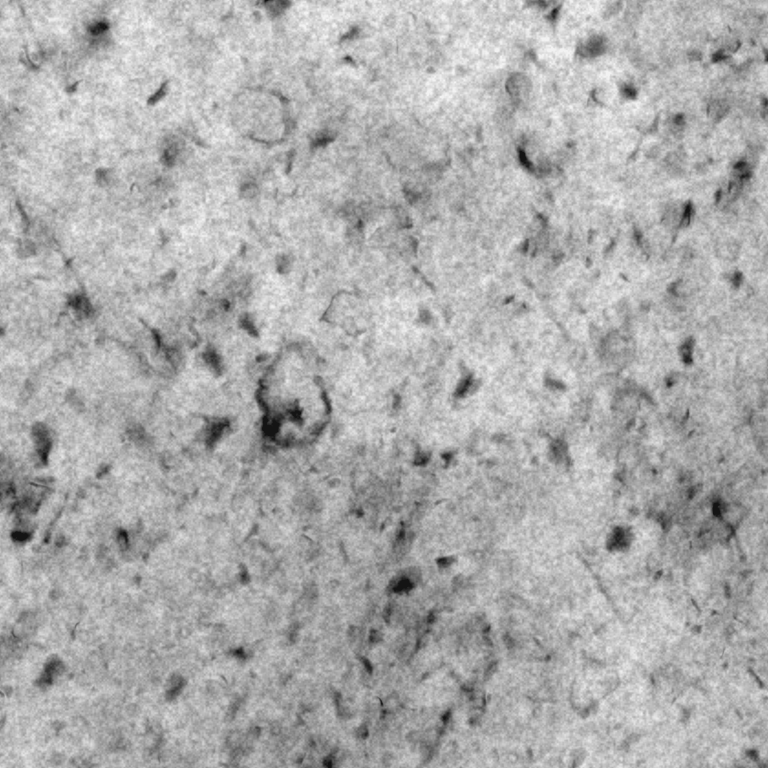
Give the GLSL for this texture, as a WebGL 2 fragment shader.

```glsl
#version 300 es
precision highp float;

uniform vec2 u_resolution;
out vec4 fragColor;

const float PI = 3.14159265;

// Integer hash: three independent values in 0..1 per cell and seed
vec3 hash3(vec2 cell, int seed) {
  uvec3 v = uvec3(ivec3(ivec2(cell) + 64, seed));
  v = v * 1664525u + 1013904223u;
  v.x += v.y * v.z; v.y += v.z * v.x; v.z += v.x * v.y;
  v ^= v >> 16u;
  v.x += v.y * v.z; v.y += v.z * v.x; v.z += v.x * v.y;
  return vec3(v >> 8u) / 16777216.0;
}

// Value noise centred on zero, -0.5..0.5
float noise(vec2 p, int seed) {
  vec2 i = floor(p), f = fract(p);
  f = f * f * (3.0 - 2.0 * f);
  float low = mix(hash3(i, seed).x, hash3(i + vec2(1, 0), seed).x, f.x);
  float high = mix(hash3(i + vec2(0, 1), seed).x, hash3(i + vec2(1, 1), seed).x, f.x);
  return mix(low, high, f.y) - 0.5;
}

float fbm(vec2 p, int seed) {
  float sum = 0.0, gain = 0.55;
  for (int i = 0; i < 4; i++) {
    sum += gain * noise(p, seed + i);
    p = mat2(1.6, 1.2, -1.2, 1.6) * p + 3.7;
    gain *= 0.55;
  }
  return sum;
}

vec2 warp(vec2 p, float scale, float amount, int seed) {
  return p + amount * vec2(noise(p * scale, seed), noise(p * scale, seed + 1));
}

vec2 rotate(vec2 p, float a) {
  return vec2(cos(a) * p.x + sin(a) * p.y, cos(a) * p.y - sin(a) * p.x);
}

// Soft, slightly elongated spots; radius is a range in cell units
float spots(vec2 p, float cells, float chance, vec2 radius, vec2 depth, int seed) {
  vec2 g = p * cells, base = floor(g);
  float sum = 0.0;
  for (int k = 0; k < 9; k++) {
    vec2 cell = base + vec2(k % 3 - 1, k / 3 - 1);
    vec3 a = hash3(cell, seed), b = hash3(cell, seed + 1);
    vec2 q = rotate(g - cell - a.xy, (b.x - 0.5) * 1.8);
    q *= vec2(1.25, mix(0.6, 1.1, b.y));
    float r = mix(radius.x, radius.y, b.z * b.z);
    float shape = 1.0 - smoothstep(0.0, 1.7, length(q) / r);
    sum += step(a.z, chance) * shape * mix(depth.x, depth.y, fract(b.x * 7.0 + b.y));
  }
  return sum;
}

// Tiny rings with a pale centre
float ringlets(vec2 p, float cells, float chance, int seed) {
  vec2 g = p * cells, base = floor(g);
  float sum = 0.0;
  for (int k = 0; k < 9; k++) {
    vec2 cell = base + vec2(k % 3 - 1, k / 3 - 1);
    vec3 a = hash3(cell, seed), b = hash3(cell, seed + 1);
    float d = length(g - cell - a.xy) / mix(0.16, 0.26, b.x);
    float rim = exp(-5.0 * (d - 1.0) * (d - 1.0)) - 0.8 * exp(-4.0 * d * d);
    sum += step(a.z, chance) * rim * mix(0.02, 0.06, b.y);
  }
  return sum;
}

// Thin filaments, mostly falling to the right
float filaments(vec2 p, float cells, float chance, int seed) {
  vec2 g = p * cells, base = floor(g);
  float sum = 0.0;
  for (int k = 0; k < 9; k++) {
    vec2 cell = base + vec2(k % 3 - 1, k / 3 - 1);
    vec3 a = hash3(cell, seed), b = hash3(cell, seed + 1);
    float lean = b.x < 0.75 ? mix(0.35, 0.8, a.z / chance) : -0.45;
    vec2 q = rotate(g - cell - a.xy, lean);
    float reach = mix(0.15, 0.48, b.y);
    float width = mix(0.025, 0.06, b.z);
    float across = (q.x + 0.2 * q.y * q.y) / width;
    float along = 1.0 - smoothstep(0.5, 1.0, abs(q.y) / reach);
    sum += step(a.z, chance) * exp(-across * across) * along * mix(0.25, 0.1, b.z);
  }
  return sum;
}

// Closed membrane with an uneven wall, heavier at its lower end
float membrane(vec2 p, vec2 centre, vec2 radii, float tilt) {
  vec2 q = rotate(p - centre, tilt) / radii;
  float d = length(q) - 1.0;
  float wall = exp(-d * d * 45.0) * (0.75 - 0.35 * q.y + 1.2 * noise(p * 55.0, 71));
  return max(wall, 0.0) + 0.12 * (1.0 - smoothstep(-0.2, 0.1, d));
}

void main() {
  vec2 p = gl_FragCoord.xy / u_resolution;
  vec2 rough = warp(warp(p, 45.0, 0.016, 11), 110.0, 0.008, 13);

  // Uneven backdrop and smoky patches
  float tone = 0.742 + 0.08 * (p.y - 0.5);
  tone += 0.25 * fbm(p * 4.0, 21) + 0.18 * fbm(p * 30.0, 26);
  float smoke = fbm(rotate(p, -0.4) * vec2(19.0, 12.0), 31);
  tone -= 0.22 * smoothstep(0.02, 0.4, smoke);

  // Scattered matter, from dust to dense cores, thicker inside the smoke
  float crowd = clamp(0.9 + 2.5 * smoke, 0.35, 1.6);
  float dark = crowd * spots(rough, 40.0, 0.55, vec2(0.18, 0.38), vec2(0.04, 0.24), 41);
  dark += crowd * spots(rough, 17.0, 0.5, vec2(0.12, 0.3), vec2(0.08, 0.32), 43);
  dark += spots(rough, 9.0, 0.45, vec2(0.09, 0.16), vec2(0.22, 0.6), 45);
  dark += ringlets(p, 38.0, 0.45, 47);
  dark += filaments(warp(p, 60.0, 0.007, 15), 7.0, 0.5, 49) * (0.75 + 1.2 * noise(p * 70.0, 51));

  // One clear membrane and a few faint ones
  dark += 0.38 * membrane(rough, vec2(0.385, 0.485), vec2(0.042, 0.064), 0.05);
  for (int i = 0; i < 4; i++) {
    vec3 h = hash3(vec2(i, 5), 61);
    vec2 radii = mix(vec2(0.022, 0.03), vec2(0.035, 0.05), h.z);
    dark += 0.18 * membrane(rough, h.xy, radii, (h.z - 0.5) * PI);
  }

  // Fine grain
  float grain = 0.12 * noise(p * 125.0, 81) + 0.13 * noise(p * 230.0, 83);
  grain += 0.11 * noise(p * 420.0, 85);
  tone += grain - dark;
  fragColor = vec4(vec3(clamp(tone, 0.08, 0.95)), 1.0);
}
```
